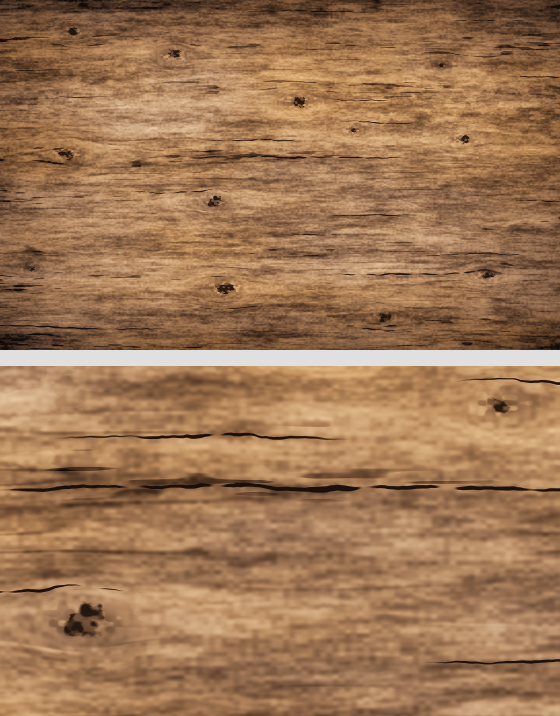
Top, the full canvas; bottom, a detail of the centre.
Give the GLSL for this texture, as a WebGL 1 fragment shader.

```glsl
precision highp float;
// Weathered brown wood board: horizontal grain, cracks, small knots, dark borders.

uniform vec2 u_resolution;

#define BASE_TONE 0.710
#define BROAD_GRAIN 0.32
#define STREAK_GRAIN 0.42
#define FINE_GRAIN 0.18
#define FIBRE_GRAIN 0.19
#define SPECKLE 0.15
#define HAIRLINES 0.15
#define EDGE_SHADE vec2(0.22, 0.31)
#define CRACK_COUNT 18
#define CRACK_WIDTH 0.0030
#define KNOT_GRID vec2(4.0, 3.0)
#define KNOT_SIZE 0.017

float hash(vec2 p) {
  vec3 q = fract(p.xyx * 0.1031);
  q += dot(q, q.yzx + 33.33);
  return fract((q.x + q.y) * q.z);
}

float noise(vec2 p) {
  vec2 i = floor(p), f = fract(p);
  f = f * f * (3.0 - 2.0 * f);
  return mix(mix(hash(i), hash(i + vec2(1.0, 0.0)), f.x),
             mix(hash(i + vec2(0.0, 1.0)), hash(i + 1.0), f.x), f.y);
}

// Layered noise, centred on zero
float fbm(vec2 p) {
  float sum = 0.0, amp = 0.5;
  for (int i = 0; i < 4; i++) {
    sum += amp * (noise(p) - 0.5);
    p = p * 2.03 + 17.3;
    amp *= 0.5;
  }
  return sum;
}

// Thin lines where the noise crosses its middle value
float ridge(vec2 p) {
  return 1.0 - smoothstep(0.0, 0.16, abs(noise(p) - 0.5));
}

// Brown ramp from dark to pale, indexed by tone
vec3 woodColour(float tone) {
  vec3 c = mix(vec3(0.07, 0.045, 0.035), vec3(0.27, 0.18, 0.12), smoothstep(0.05, 0.27, tone));
  c = mix(c, vec3(0.41, 0.28, 0.19), clamp((tone - 0.27) / 0.14, 0.0, 1.0));
  c = mix(c, vec3(0.52, 0.37, 0.25), clamp((tone - 0.41) / 0.11, 0.0, 1.0));
  c = mix(c, vec3(0.63, 0.46, 0.32), clamp((tone - 0.52) / 0.11, 0.0, 1.0));
  c = mix(c, vec3(0.73, 0.55, 0.38), clamp((tone - 0.63) / 0.10, 0.0, 1.0));
  c = mix(c, vec3(0.82, 0.66, 0.49), clamp((tone - 0.73) / 0.10, 0.0, 1.0));
  return mix(c, vec3(0.92, 0.79, 0.62), clamp((tone - 0.83) / 0.15, 0.0, 1.0));
}

// Thin, nearly straight, tapering splits along the grain
float cracks(vec2 p, float aspect, float pixel) {
  float cover = 0.0;
  float wave = 0.016 * fbm(p * vec2(3.5, 2.0)) + 0.007 * fbm(p * vec2(35.0, 8.0));
  float ragged = 0.25 + noise(p * vec2(50.0, 9.0));
  for (int i = 0; i < CRACK_COUNT; i++) {
    float id = float(i);
    float size = hash(vec2(id, 3.7));
    vec2 centre = vec2(aspect * hash(vec2(id, 11.2)),
                       (id + hash(vec2(id, 23.9))) / float(CRACK_COUNT));
    float reach = mix(0.08, 0.42, size * size);
    float taper = max(1.0 - abs(p.x - centre.x) / reach, 0.0);
    float width = CRACK_WIDTH * mix(0.4, 0.85, size) * sqrt(taper) * ragged;
    float line = clamp((width - abs(p.y - centre.y + wave)) / pixel + 0.5, 0.0, 1.0);
    cover = max(cover, line * smoothstep(0.0, 0.3, taper) * smoothstep(0.35, 0.6, ragged));
  }
  return cover;
}

// x: dark knot, y: pale halo, z: grain shift around the knot
vec3 knots(vec2 p, float aspect) {
  vec3 result = vec3(0.0);
  float rough = fbm(p * vec2(60.0, 85.0));
  float flecks = smoothstep(0.25, 0.6, noise(p * vec2(130.0, 190.0)));
  for (int i = 0; i < 12; i++) {
    float id = float(i);
    vec2 cell = vec2(mod(id, KNOT_GRID.x), floor(id / KNOT_GRID.x));
    vec2 jitter = vec2(hash(vec2(id, 41.3)), hash(vec2(id, 57.8)));
    vec2 d = p - (cell + mix(vec2(0.1), vec2(0.9), jitter)) / KNOT_GRID * vec2(aspect, 1.0);
    float size = KNOT_SIZE * mix(0.65, 1.25, hash(vec2(id, 71.1)));
    float r = length(d * vec2(0.85, 1.15)) / size + rough * 1.8;
    float core = (1.0 - smoothstep(0.6, 1.0, r)) * mix(0.5, 1.0, flecks);
    vec2 s = d / size * vec2(0.4, 1.1);
    float shade = 0.5 * exp(-dot(s, s)) * flecks;
    result.x = max(result.x, max(core, shade));
    vec2 h = (d - vec2(size * 1.4, 0.0)) / size * vec2(0.5, 1.0);
    result.y += exp(-dot(h, h)) * hash(vec2(id, 83.6));
    vec2 g = d / size * vec2(0.28, 0.45);
    result.z -= d.y * 0.65 * exp(-dot(g, g));
  }
  return result;
}

void main() {
  vec2 uv = gl_FragCoord.xy / u_resolution;
  float aspect = u_resolution.x / u_resolution.y;
  vec2 p = vec2(uv.x * aspect, uv.y);
  vec3 knot = knots(p, aspect);
  vec2 q = p + vec2(0.0, knot.z + 0.018 * fbm(p * vec2(2.5, 4.0)));

  // Grain, from wide bands down to single fibres and specks
  float tone = BASE_TONE + BROAD_GRAIN * fbm(q * vec2(1.2, 10.0));
  tone += STREAK_GRAIN * fbm(q * vec2(2.6, 40.0) + 7.0);
  tone += FINE_GRAIN * (noise(q * vec2(14.0, 110.0)) - 0.5);
  tone += FIBRE_GRAIN * (noise(q * vec2(50.0, 220.0) + 5.0) - 0.5);
  tone += SPECKLE * (noise(q * vec2(170.0, 230.0) + 71.0) - 0.5);
  tone += 0.26 * fbm(p * vec2(11.0, 14.0) + 31.0);

  // Sparse dark and pale hairlines
  float patches = fbm(q * vec2(3.0, 12.0) + 53.0);
  tone -= HAIRLINES * ridge(q * vec2(6.0, 62.0) + 13.0) * smoothstep(0.0, 0.12, patches);
  tone += 0.7 * HAIRLINES * ridge(q * vec2(8.0, 70.0) + 29.0) * smoothstep(0.0, 0.12, -patches);

  // Worn pale flakes in the upper middle
  float worn = exp(-pow((p.y - 0.69) * 7.0, 2.0)) * smoothstep(-0.1, 0.15, fbm(p * 4.0 + 3.0));
  tone += 0.14 * worn * smoothstep(0.03, 0.11, fbm(q * vec2(32.0, 60.0)));
  tone -= 0.35 * max(tone - 0.76, 0.0);

  // Rows of short dark pores
  float pores = smoothstep(0.76, 0.88, noise(q * vec2(18.0, 170.0) + 63.0));
  tone -= 0.30 * pores * smoothstep(0.03, 0.13, fbm(q * vec2(1.2, 16.0) + 19.0));

  // Darkened borders
  vec2 edge = pow(abs(uv * 2.0 - 1.0), vec2(4.0));
  tone -= dot(edge, EDGE_SHADE);
  tone += 0.12 * knot.y;
  tone = mix(tone, 0.09, 0.92 * knot.x);
  tone = mix(tone, 0.08, 0.95 * cracks(q, aspect, 1.0 / u_resolution.y));

  // Drift between greyish and orange wood
  float warmth = clamp(0.5 + 2.5 * fbm(q * vec2(2.0, 7.0) + 47.0), 0.0, 1.0);
  vec3 tint = mix(vec3(0.98, 1.0, 1.07), vec3(1.02, 0.99, 0.90), warmth);
  gl_FragColor = vec4(woodColour(tone) * tint, 1.0);
}
```
